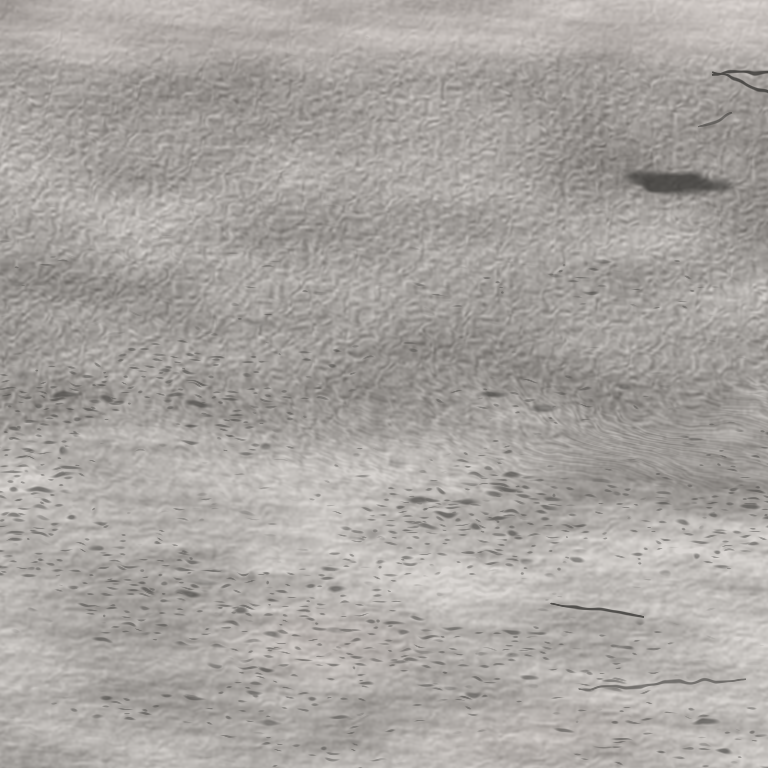
Write a WebGL 1 fragment shader that draws this texture.

```glsl
precision highp float;
uniform vec2 u_resolution;

// Tones
const float MID_TONE = 0.605;
const float LOWER_LIFT = 0.105;
const float TOP_LIFT = 0.075;
const vec3 GREY_TINT = vec3(0.010, -0.004, -0.018);
const vec3 WARM_TINT = vec3(0.022, -0.004, -0.018);
const vec3 INK = vec3(0.22, 0.215, 0.205);
// Texture
const vec2 GRAIN_SCALE = vec2(150.0, 185.0);
const vec2 STREAK_SCALE = vec2(9.0, 75.0);
const float GRAIN_CONTRAST = 0.14;
const float STREAK_CONTRAST = 0.20;
const float CLOUD_CONTRAST = 0.30;
const float FLECK_STRENGTH = 0.55;
const float CRACK_WIDTH = 0.0022;

float hash(vec2 p) {
  return fract(sin(dot(p, vec2(127.1, 311.7))) * 43758.55);
}

float noise(vec2 p) {
  vec2 i = floor(p), f = fract(p);
  f = f * f * (3.0 - 2.0 * f);
  float low = mix(hash(i), hash(i + vec2(1.0, 0.0)), f.x);
  float high = mix(hash(i + vec2(0.0, 1.0)), hash(i + 1.0), f.x);
  return mix(low, high, f.y);
}

float fbm(vec2 p) {
  float sum = 0.0, amp = 0.5;
  for (int i = 0; i < 5; i++) {
    sum += amp * noise(p);
    p = mat2(1.6, 0.5, -0.5, 1.6) * p + 7.3;
    amp *= 0.5;
  }
  return sum / 0.97;
}

// Stretched noise that keeps its horizontal direction
float streaks(vec2 p) {
  return 0.5 * noise(p) + 0.3 * noise(p * 2.1 + 5.0) + 0.2 * noise(p * vec2(5.0, 2.9) + 9.0);
}

float smudge(vec2 p, vec2 center, vec2 radius) {
  vec2 q = (p - center) / radius;
  return exp(-dot(q, q));
}

// One jittered ellipse per cell; rows are shifted to hide the grid
float flecks(vec2 p, vec2 scale, float density, float seed) {
  vec2 q = p * scale;
  q.x += 9.0 * hash(vec2(floor(q.y), seed));
  vec2 id = floor(q) + seed;
  vec2 center = vec2(0.4 + 0.2 * hash(id + 3.1), 0.35 + 0.3 * hash(id + 5.7));
  vec2 radius = vec2(0.14 + 0.24 * hash(id + 8.3), 0.16 + 0.16 * hash(id + 1.9));
  float d = length((fract(q) - center) / radius);
  float present = smoothstep(0.0, 0.12, density - hash(id));
  return present * (1.0 - smoothstep(0.35, 1.15, d));
}

// Tapered line between two points
float crack(vec2 p, vec2 a, vec2 b) {
  vec2 ab = b - a;
  float t = clamp(dot(p - a, ab) / dot(ab, ab), 0.0, 1.0);
  float width = CRACK_WIDTH * (0.5 + 2.0 * t * (1.0 - t));
  return 1.0 - smoothstep(0.4 * width, 1.5 * width, length(p - a - ab * t));
}

void main() {
  vec2 uv = gl_FragCoord.xy / u_resolution;
  vec2 sway = vec2(fbm(uv * 6.0), fbm(uv * vec2(5.0, 9.0) + 31.0)) - 0.5;
  vec2 p = uv + sway * vec2(0.14, 0.09);
  vec2 fine = vec2(noise(uv * 70.0), noise(uv * 60.0 + 17.0)) - 0.5;
  vec2 rough = uv + fine * vec2(0.010, 0.007);

  // Broad zones
  float lower = 1.0 - smoothstep(0.34, 0.52, p.y);
  float top = smoothstep(0.88, 0.95, p.y);
  float shade = smudge(p, vec2(0.80, 0.35), vec2(0.36, 0.045));
  float brown = smudge(p, vec2(0.42, 0.16), vec2(0.11, 0.05))
              + 0.7 * smudge(p, vec2(0.70, 0.03), vec2(0.16, 0.05));
  float tone = MID_TONE + LOWER_LIFT * lower + TOP_LIFT * top;
  tone -= 0.055 * smudge(p, vec2(0.45, 0.54), vec2(0.45, 0.04));
  tone -= 0.045 * smudge(p, vec2(0.42, 0.89), vec2(0.30, 0.035));
  tone += 0.055 * smudge(p, vec2(0.25, 0.75), vec2(0.14, 0.04));
  tone += 0.050 * smudge(p, vec2(0.25, 0.36), vec2(0.40, 0.08));
  tone -= 0.130 * shade + 0.055 * brown;

  // Clouds, streaks and embossed grain
  tone += CLOUD_CONTRAST * (fbm(uv * vec2(5.0, 13.0) + 3.0) - 0.5);
  float streaky = 0.25 + 0.75 * max(lower, 0.6 * top);
  vec2 tilted = uv + vec2(0.0, 0.06 * uv.x + 0.012 * sway.y);
  tone += STREAK_CONTRAST * streaky * (streaks(tilted * STREAK_SCALE) - 0.5);
  vec2 grainPos = rough * GRAIN_SCALE * mix(vec2(1.0), vec2(0.65, 1.0), lower);
  float grain = noise(grainPos) - noise(grainPos + vec2(0.5, -0.7));
  grain += 0.5 * (noise(uv * 230.0 + 11.0) - 0.5);
  tone += GRAIN_CONTRAST * grain * (1.0 - 0.4 * lower) * (1.0 - 0.55 * top);

  // Dark flecks in clusters, and rare pits
  float cluster = smoothstep(0.40, 0.68, fbm(uv * vec2(5.0, 14.0) + 53.0));
  float zone = (1.0 - smoothstep(0.50, 0.72, uv.y)) * (0.5 + 0.5 * smoothstep(0.02, 0.25, uv.y));
  float density = (0.05 + 0.45 * cluster + 0.25 * shade) * zone + 0.03 * cluster;
  float ink = 0.0;
  for (int i = 0; i < 3; i++) {
    float k = float(i);
    vec2 scale = vec2(17.0, 56.0) * pow(1.6, k);
    float layer = flecks(rough + 0.06 * vec2(0.0, uv.x), scale, density * (0.5 + 0.3 * k), 13.0 * k);
    ink = max(ink, layer * FLECK_STRENGTH * (1.0 - 0.15 * k));
  }
  ink = max(ink, 0.9 * flecks(rough, vec2(22.0, 34.0), 0.035 * zone, 71.0));

  // Stain and cracks
  float stain = smudge(rough + sway * 0.06, vec2(0.88, 0.777), vec2(0.065, 0.021));
  ink = max(ink, 0.75 * smoothstep(0.22, 0.72, stain + 0.35 * (noise(uv * vec2(40.0, 110.0)) - 0.5)));
  float lines = crack(rough, vec2(0.93, 0.908), vec2(1.01, 0.873));
  lines = max(lines, crack(rough, vec2(0.93, 0.905), vec2(1.02, 0.908)));
  lines = max(lines, 0.7 * crack(rough, vec2(0.91, 0.836), vec2(0.955, 0.852)));
  lines = max(lines, crack(rough, vec2(0.72, 0.213), vec2(0.84, 0.197)));
  lines = max(lines, 0.7 * crack(rough, vec2(0.75, 0.104), vec2(0.97, 0.115)));
  ink = max(ink, 0.8 * lines);

  float warmth = clamp(0.7 * brown + 0.5 * top + 0.25 * smoothstep(0.6, 0.9, uv.y), 0.0, 1.0);
  vec3 color = vec3(min(tone, 0.84)) + mix(GREY_TINT, WARM_TINT, warmth);
  gl_FragColor = vec4(mix(color, INK, ink), 1.0);
}
```
